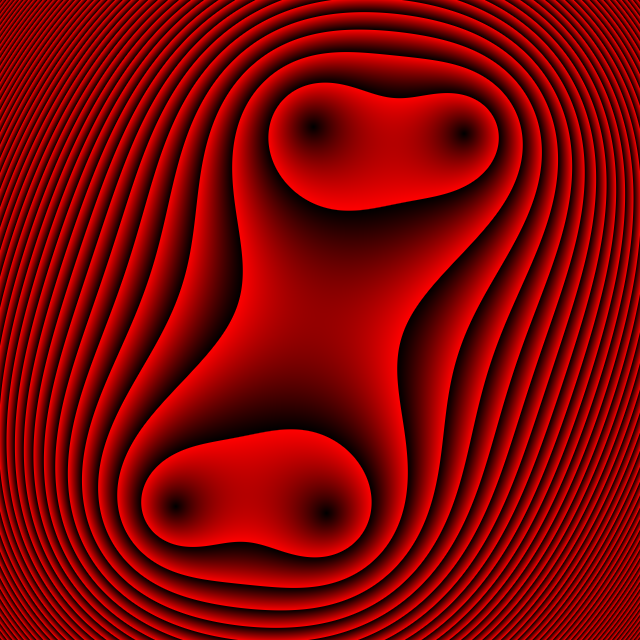
Reproduce this background procedurally as a three.js fragment shader.

```glsl
// Red sawtooth contour bands of a twice-iterated complex quadratic, with four dark roots.
varying vec2 vUv;

vec2 complexSquare(vec2 z) {
  return vec2(z.x * z.x - z.y * z.y, 2.0 * z.x * z.y);
}

// Integral of fract(x), for x >= 0
float sawIntegral(float x) {
  float part = fract(x);
  return 0.5 * (floor(x) + part * part);
}

// Sawtooth averaged over a span, so that its jumps stay smooth
float smoothSaw(float x, float span) {
  float low = max(x - 0.5 * span, 0.0);
  float high = x + 0.5 * span;
  return (sawIntegral(high) - sawIntegral(low)) / (high - low);
}

void main() {
  // Complex plane from -2 to 2 on both axes
  vec2 z = (vUv - 0.5) * 4.0;
  vec2 offset = vec2(1.0, -1.0);

  // Two steps of z * z + c
  for (int i = 0; i < 2; i++) {
    z = complexSquare(z) + offset;
  }

  // Each two units of magnitude make one band from black to red
  float level = 0.5 * length(z);
  float span = max(length(vec2(dFdx(level), dFdy(level))), 0.01);
  gl_FragColor = vec4(smoothSaw(level, span), 0.0, 0.0, 1.0);
}
```
